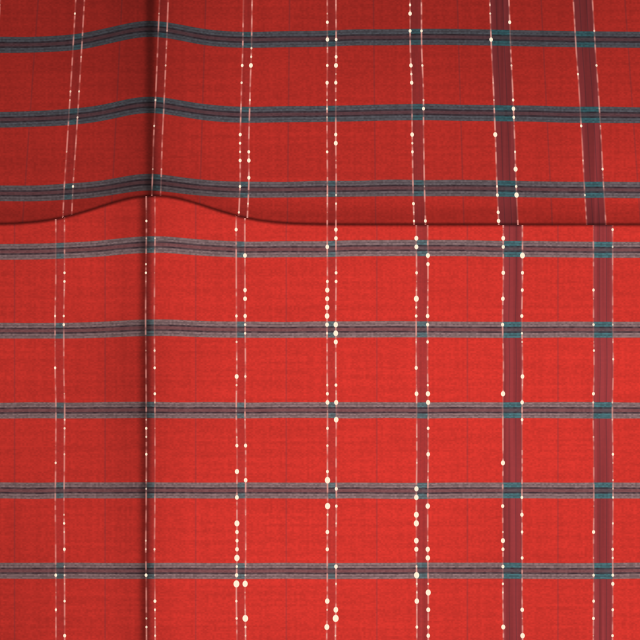
A three.js fragment shader for this texture:

```glsl
varying vec2 vUv;

const vec3 RED = vec3(0.84, 0.215, 0.18);
const vec3 PLUM = vec3(0.53, 0.23, 0.25);
const vec3 GREY = vec3(0.56, 0.47, 0.47);
const vec3 SLATE = vec3(0.31, 0.38, 0.42);
const vec3 TEAL = vec3(0.22, 0.47, 0.50);
const vec3 INK = vec3(0.20, 0.16, 0.19);
const vec3 PINK = vec3(0.91, 0.62, 0.57);
const vec3 SPARK = vec3(1.0, 0.95, 0.84);

const float ROW_LOW = 0.108;         // first row, below the fold
const float ROW_LOW_STEP = 0.1255;
const float ROW_HIGH = 0.703;        // first row, above the fold
const float ROW_HIGH_STEP = 0.1172;
const float ROW_HALF = 0.0125;
const float COLUMN_CENTER = 0.518;
const float COLUMN_STEP = 0.1415;
const float FOLD_Y = 0.649;
const float CREASE_X = 0.235;
const float BEAD_PITCH = 0.0135;
const float BEAD_RADIUS = 0.0058;
const float SOFT = 0.0013;

float hash(vec2 p) {
  p = fract(p * vec2(0.1031, 0.1137));
  p += dot(p, p.yx + 33.33);
  return fract((p.x + p.y) * p.x * 37.7);
}

float noise(vec2 p) {
  vec2 i = floor(p), f = fract(p);
  f = f * f * (3.0 - 2.0 * f);
  return mix(mix(hash(i), hash(i + vec2(1.0, 0.0)), f.x),
             mix(hash(i + vec2(0.0, 1.0)), hash(i + vec2(1.0)), f.x), f.y);
}

float bell(float x, float width) {
  return exp(-x * x / (width * width));
}

float stripe(float d, float halfWidth) {
  return 1.0 - smoothstep(halfWidth - SOFT, halfWidth + SOFT, abs(d));
}

void main() {
  vec2 p = vUv;

  // Folded cloth: two sheets with their own row and column spacing
  float foldDist = p.y - FOLD_Y - 0.045 * bell(p.x - 0.24, 0.12);
  float upper = smoothstep(-SOFT, SOFT, foldDist);
  bool above = foldDist > 0.0;
  float sag = 0.017 * bell(p.x - CREASE_X, 0.075)
            - 0.008 * (1.0 - smoothstep(0.0, 0.24, p.x))
            + 0.005 * bell(p.x - 0.66, 0.18);
  float y = p.y - sag * smoothstep(0.3, 0.95, p.y) + 0.0012 * (noise(p * 18.0) - 0.5);

  float rowStart = above ? ROW_HIGH : ROW_LOW;
  float rowStep = above ? ROW_HIGH_STEP : ROW_LOW_STEP;
  float row = floor((y - rowStart) / rowStep + 0.5);
  float rowDist = y - rowStart - row * rowStep;

  float columnStep = above ? mix(0.138, 0.131, (p.y - FOLD_Y) / 0.35) : COLUMN_STEP;
  float columnPos = (p.x - COLUMN_CENTER) / columnStep;
  float column = floor(columnPos + 0.5) + 3.0;
  float columnDist = (columnPos + 3.0 - column) * columnStep + 0.0015 * (noise(vec2(column * 7.0, p.y * 14.0)) - 0.5);

  // Ground weave with slubs and faint warp lines
  float grain = noise(p * vec2(330.0, 420.0));
  float slub = noise(p * vec2(9.0, 240.0));
  float warp = noise(vec2(p.x * 260.0, p.y * 5.0));
  vec3 color = RED * (0.9 + 0.10 * grain + 0.06 * slub + 0.04 * warp);
  float between = (fract(columnPos) - 0.5) * columnStep;
  color = mix(color, PLUM, 0.32 * stripe(between, 0.0012));

  // Plum warp bands, wider toward the right
  float wide = smoothstep(3.5, 5.0, column);
  float gap = mix(0.0068, 0.0150, wide);
  float warpBand = stripe(columnDist, gap);
  float plumAmount = mix(0.22, 0.78, smoothstep(3.0, 5.0, column));
  color = mix(color, PLUM * (0.86 + 0.25 * warp), warpBand * plumAmount);
  float ribs = stripe(abs(columnDist) - gap * 0.35, 0.0008);
  color = mix(color, INK, 0.22 * wide * ribs);

  // Grey weft bands, teal where they cross the warp bands
  float weftBand = stripe(rowDist, ROW_HALF);
  vec3 weft = mix(GREY, SLATE, 0.75 * smoothstep(0.55, 0.85, p.y));
  weft = mix(weft, TEAL, warpBand * mix(0.5, 0.8, wide));
  weft *= 0.84 + 0.24 * grain;
  float stitch = 0.55 + 0.45 * noise(vec2(p.x * 210.0, row * 9.0));
  weft = mix(weft, PLUM * 0.85, 0.5 * stripe(rowDist, 0.0028));
  weft = mix(weft, INK, 0.9 * stitch * stripe(abs(rowDist) - 0.0036, 0.0012));
  weft = mix(weft, INK, 0.25 * stripe(abs(rowDist) - 0.0085, 0.0006));
  color = mix(color, weft, weftBand * 0.95);

  // Shade of the far sheet, the left side, the fold and the crease
  float shade = 1.0 - upper * (0.10 + 0.16 * smoothstep(FOLD_Y, 1.0, p.y));
  shade *= 0.87 + 0.13 * smoothstep(0.1, 0.42, p.x);
  shade *= 0.95 + 0.08 * noise(p * vec2(5.0, 7.0));
  shade *= 1.0 - 0.14 * bell(foldDist - 0.008, 0.025) * upper;
  shade *= 1.0 - 0.45 * bell(foldDist, 0.0028);
  float creaseX = CREASE_X - 0.008 * (1.0 - upper);
  shade *= 1.0 - 0.36 * bell(p.x - creaseX, 0.009) - 0.10 * bell(p.x - creaseX + 0.02, 0.04);
  color *= shade;

  // Paired metallic threads with uneven beads
  float shine = mix(0.5, 1.0, smoothstep(1.2, 2.0, column)) * (column > 5.5 ? 0.55 : 1.0);
  for (int i = 0; i < 2; i++) {
    float side = float(i) * 2.0 - 1.0;
    float d = columnDist - side * gap;
    float seed = column * 17.0 + side * 5.0 + 40.0;
    float dash = smoothstep(0.25, 0.75, noise(vec2(seed, p.y * 150.0)));
    color = mix(color, PINK, stripe(d, 0.0013) * (0.25 + 0.6 * dash) * mix(0.6, 1.0, shine));
    float cell = floor(p.y / BEAD_PITCH);
    float size = pow(hash(vec2(seed, cell)), 2.5) * mix(1.0, 0.65, p.y) * shine;
    float beadY = (fract(p.y / BEAD_PITCH) - 0.5) * BEAD_PITCH;
    float radius = BEAD_RADIUS * size;
    float bead = 1.0 - smoothstep(radius - SOFT, radius + SOFT, length(vec2(d * 1.2, beadY)));
    color = mix(color, SPARK, bead * smoothstep(0.1, 0.4, size));
  }

  gl_FragColor = vec4(color, 1.0);
}
```
